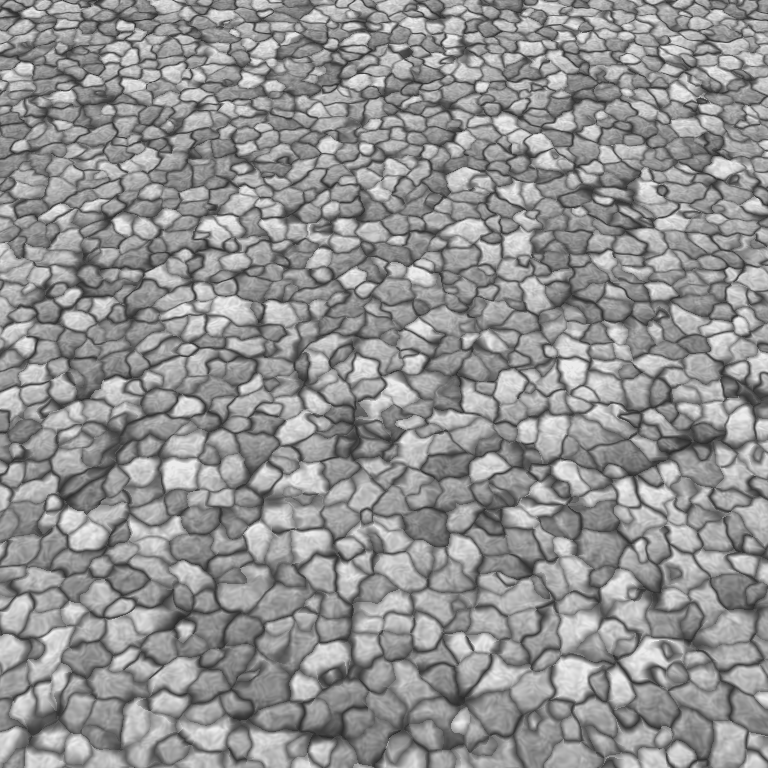
Give the GLSL for this texture, as a Shadertoy shader.

```glsl
// A bed of grey gravel seen at a slant, with stones shrinking toward the top.
// Stones are cells of a weighted Voronoi pattern on a ground plane in perspective;
// cracks, pits, soft side light and gradient noise shade each stone.

const float HORIZON = 2.33;        // height of the vanishing line, in canvas units
const float STONE_DENSITY = 54.0;  // cells per ground unit
const float DEPTH_STRETCH = 2.36;  // makes cells about square at the lower edge
const float MIN_RADIUS = 0.45;
const float MAX_RADIUS = 1.15;
const float CRACK_WIDTH = 0.17;    // in cells
const float CRACK_GREY = 0.15;
const float DARK_STONE = 0.53;
const float PALE_STONE = 0.85;
const float WARP = 0.13;
const vec2 LIGHT = vec2(-0.35, 0.94);

vec2 hash2(vec2 p) {
    vec3 q = fract(p.xyx * vec3(0.1031, 0.1030, 0.0973));
    q += dot(q, q.yzx + 33.33);
    return fract((q.xx + q.yz) * q.zy);
}

float gradientNoise(vec2 p) {
    vec2 i = floor(p), f = p - i;
    vec2 u = f * f * f * (f * (f * 6.0 - 15.0) + 10.0);
    vec2 e = vec2(1.0, 0.0);
    float a = dot(hash2(i) * 2.0 - 1.0, f);
    float b = dot(hash2(i + e) * 2.0 - 1.0, f - e);
    float c = dot(hash2(i + e.yx) * 2.0 - 1.0, f - e.yx);
    float d = dot(hash2(i + e.xx) * 2.0 - 1.0, f - e.xx);
    return mix(mix(a, b, u.x), mix(c, d, u.x), u.y);
}

// Blend of round and boxy distance, turned and stretched per stone
float stoneDistance(vec2 offset, vec2 seed) {
    float angle = seed.x * 6.2832;
    float c = cos(angle), s = sin(angle);
    float stretch = mix(1.0, 1.4, seed.y);
    vec2 q = mat2(c, -s, s, c) * offset * vec2(stretch, 1.0 / stretch);
    return mix(length(q), 1.1 * max(abs(q.x), abs(q.y)), 0.5);
}

float gravel(vec2 p) {
    // Find the two nearest stones
    vec2 home = floor(p);
    float near1 = 9.0, near2 = 9.0, radius1 = 1.0, radius2 = 1.0;
    vec2 id1 = home, id2 = home, local = vec2(0.0);
    for (int y = -2; y <= 2; y++) {
        for (int x = -2; x <= 2; x++) {
            vec2 id = home + vec2(x, y);
            vec2 offset = p - id - mix(vec2(0.06), vec2(0.94), hash2(id));
            vec2 seed = hash2(id + 37.0);
            float radius = mix(MIN_RADIUS, MAX_RADIUS, hash2(id + 71.0).x);
            float d = stoneDistance(offset, seed) / radius;
            if (d < near1) {
                near2 = near1; radius2 = radius1; id2 = id1;
                near1 = d; radius1 = radius; id1 = id;
                local = offset / radius;
            } else if (d < near2) {
                near2 = d; radius2 = radius; id2 = id;
            }
        }
    }

    // Stone face: own grey, side light and mottling
    float tone = mix(DARK_STONE, PALE_STONE, hash2(id1 + 113.0).x);
    tone += 0.11 * clamp(dot(local, LIGHT), -1.0, 1.0);
    tone += 0.16 * gradientNoise(p * 2.7 + id1 * 5.3);
    tone += 0.13 * gradientNoise(p * 6.5 + 19.0);
    tone += 0.10 * gradientNoise(p * 0.22 + 7.0);

    // Cracks of varied depth between stones, and pits where several meet
    float edge = (near2 - near1) / (1.0 / radius1 + 1.0 / radius2);
    float depth = mix(0.4, 1.0, hash2(id1 + id2 + 151.0).x);
    float crack = 1.0 - smoothstep(-0.05, CRACK_WIDTH, edge);
    float pit = smoothstep(0.65, 1.15, near1);
    float shade = mix(tone, CRACK_GREY, crack * depth);
    return mix(shade, CRACK_GREY, 0.55 * pit);
}

void mainImage(out vec4 fragColor, in vec2 fragCoord) {
    vec2 uv = fragCoord / iResolution.xy;

    // Perspective onto the ground plane
    float nearness = HORIZON - uv.y;
    vec2 ground = vec2(uv.x - 0.5, DEPTH_STRETCH) / nearness * STONE_DENSITY;

    // Uneven outlines
    vec2 wobble = vec2(gradientNoise(ground * 1.8), gradientNoise(ground * 1.8 + 43.0));
    float grey = gravel(ground + WARP * 2.0 * wobble);
    fragColor = vec4(vec3(clamp(grey, 0.08, 0.92)), 1.0);
}
```
